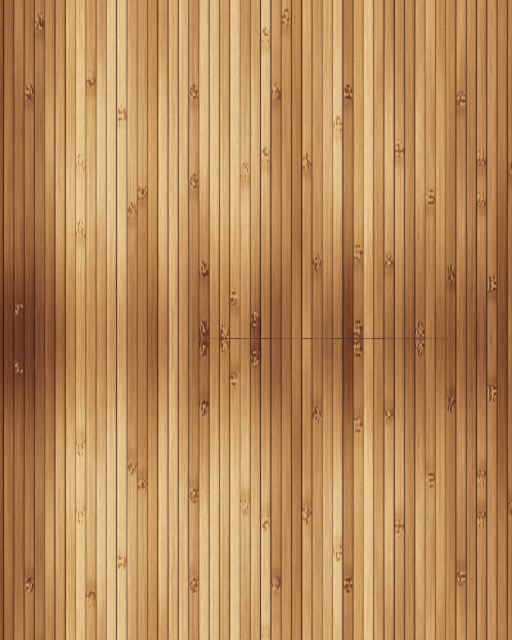
A Shadertoy shader for this texture:

```glsl
const float SLATS = 49.8;
const float SEAM_Y = 0.471;

float hash(vec2 p) {
    return fract(sin(dot(p, vec2(127.1, 311.7))) * 43758.5);
}

float noise(vec2 p) {
    vec2 i = floor(p), f = fract(p);
    f = f * f * (3.0 - 2.0 * f);
    return mix(mix(hash(i), hash(i + vec2(1, 0)), f.x),
               mix(hash(i + vec2(0, 1)), hash(i + vec2(1, 1)), f.x), f.y);
}

float bump(float x, float center, float width) {
    float d = (x - center) / width;
    return exp(-d * d);
}

// Tone 0..1 from dark brown to pale straw
vec3 bambooColor(float tone) {
    float t = clamp(tone, 0.0, 1.0) * 5.0;
    vec3 c = mix(vec3(0.43, 0.24, 0.15), vec3(0.55, 0.34, 0.20), clamp(t, 0.0, 1.0));
    c = mix(c, vec3(0.65, 0.44, 0.26), clamp(t - 1.0, 0.0, 1.0));
    c = mix(c, vec3(0.74, 0.53, 0.32), clamp(t - 2.0, 0.0, 1.0));
    c = mix(c, vec3(0.82, 0.64, 0.41), clamp(t - 3.0, 0.0, 1.0));
    return mix(c, vec3(0.89, 0.76, 0.55), clamp(t - 4.0, 0.0, 1.0));
}

// Broad stain: dark sides and scorched patches beside the seam
float stain(float x, float d) {
    float sides = 0.36 * bump(x, 0.0, 0.12) + 0.26 * bump(x, 1.0, 0.17);
    float patches = 0.8 * bump(x, 0.07, 0.08) + 0.6 * bump(x, 0.25, 0.06)
        + 0.8 * bump(x, 0.40, 0.03) + bump(x, 0.52, 0.045)
        + bump(x, 0.67, 0.06) + 0.75 * bump(x, 0.82, 0.05)
        + 0.7 * bump(x, 0.93, 0.06);
    float reach = 0.10 + 0.09 * noise(vec2(x * 25.0, 3.0));
    float glow = bump(x, 0.2, 0.11) + bump(x, 0.45, 0.07) + bump(x, 0.73, 0.07);
    return sides + 0.42 * patches * bump(d, 0.0, reach)
        + 0.10 * bump(d, 0.0, 0.15) - 0.22 * glow * bump(d, 0.25, 0.16);
}

void mainImage(out vec4 fragColor, in vec2 fragCoord) {
    vec2 uv = fragCoord / iResolution.xy;
    float d = abs(uv.y - SEAM_Y); // both halves mirror at the seam
    float sx = uv.x * SLATS + 0.65;
    float id = floor(sx), f = fract(sx);
    float aa = SLATS / iResolution.x;

    // Slat tone, stain and lengthwise grain
    float tone = 0.77 + 0.36 * (hash(vec2(id, 7.0)) - 0.5);
    tone -= stain(uv.x + (0.5 - f) * 0.85 / SLATS, d);
    tone += 0.15 * (noise(vec2(sx * 8.0, d * 12.0 + id * 3.0)) - 0.5);
    tone += 0.09 * (noise(vec2(sx * 19.0, d * 50.0)) - 0.5);
    tone += 0.24 * (noise(vec2(id * 5.0, d * 6.0)) - 0.5);

    // Bamboo nodes: shaded band filled with short pale flecks
    float flecks = 0.0;
    for (float k = 0.0; k < 2.0; k++) {
        vec2 key = vec2(id + 11.0, k * 19.0 + 41.0);
        float present = step(hash(key), 0.42);
        float y = (d - 0.54 * hash(key + 57.0)) / 0.016;
        vec2 q = vec2((f - 0.5) / 0.58, y + 1.6 * (f - 0.5) * (f - 0.5));
        float mask = present * (1.0 - smoothstep(0.6, 1.05, length(q)));
        float fiber = noise(vec2(f * 7.0 + 0.8 * y + id * 13.0, y * 3.4 + id * 5.0));
        tone -= mask * (0.10 + 0.38 * smoothstep(0.5, 0.2, fiber));
        tone -= present * 0.15 * bump(y, -1.2, 0.7);
        flecks += mask * smoothstep(0.5, 0.8, fiber);
    }
    vec3 color = bambooColor(tone);
    color = mix(color, vec3(0.90, 0.75, 0.51), 0.5 * min(flecks, 1.0));

    // Uneven grooves between slats, shaded on one side and lit on the other
    float edge = min(f, 1.0 - f);
    float depth = 0.35 + 0.55 * hash(vec2(id + floor(f + 0.5), 83.0));
    float groove = 1.0 - smoothstep(0.045 - 0.4 * aa, 0.045 + 0.6 * aa, edge);
    color *= 1.0 - 0.16 * depth * bump(f, 1.0, 0.18);
    color += 0.035 * bump(f, 0.2, 0.09);
    color = mix(color, color * vec3(0.40, 0.33, 0.30), groove * depth);

    // Hairline seam, broken from slat to slat
    float line = 1.0 - smoothstep(0.0003, 0.0004 + 0.9 / iResolution.y, d);
    float span = smoothstep(0.38, 0.43, uv.x) * (1.0 - smoothstep(0.78, 0.92, uv.x));
    line *= span * (0.15 + 0.6 * hash(vec2(id, 131.0)));
    color = mix(color, vec3(0.34, 0.18, 0.11), line);

    // Fine fibre speckle
    color *= 0.975 + 0.05 * noise(uv * vec2(390.0, 260.0));
    fragColor = vec4(color, 1.0);
}
```
